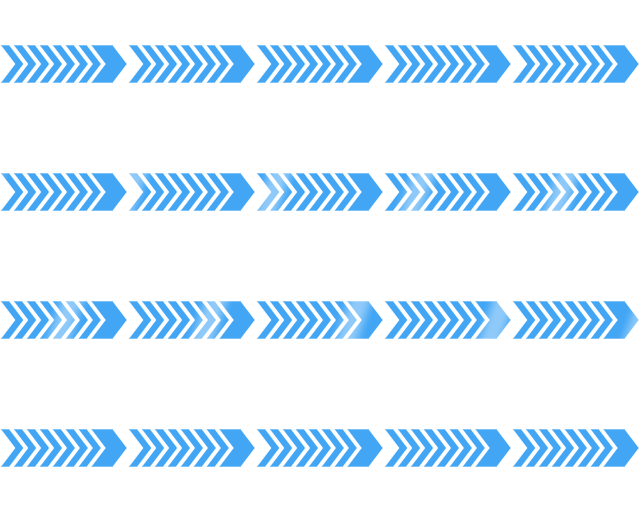
Reproduce this pattern procedurally as a WebGL 2 fragment shader.

```glsl
#version 300 es
precision highp float;
// Rows of blue striped arrows on white, with a pale glint sweeping from arrow to arrow.

uniform vec2 u_resolution;
out vec4 fragColor;

// Signed distance to a right-pointing band; skewed is x measured along the slant.
float bandDistance(float skewed, float center, float halfWidth) {
    return (abs(skewed - center) - halfWidth) / 1.256;
}

// Seven thin chevrons followed by a solid arrow head, cut to a flat strip.
float arrowDistance(vec2 p) {
    float skewed = p.x + 0.76 * abs(p.y);
    float index = clamp(round((skewed - 0.151) / 0.101), 0.0, 6.0);
    float chevrons = bandDistance(skewed, 0.151 + 0.101 * index, 0.031);
    float head = bandDistance(skewed, 0.908, 0.082);
    return max(min(chevrons, head), abs(p.y) - 0.146);
}

void main() {
    // Five arrows across, four rows down
    vec2 grid = vec2(5.0, 4.0);
    vec2 cells = gl_FragCoord.xy / u_resolution * grid;
    vec2 cell = floor(cells);
    vec2 p = fract(cells) - vec2(0.0, 0.5);

    // The glint moves on by one step per arrow, in reading order from the top
    float step = cell.x + grid.x * (grid.y - 1.0 - cell.y);
    float glintCenter = 0.125 * (step - 6.0) + 0.01;
    float offset = abs(p.x - 0.35 * p.y - glintCenter);
    float glint = 0.4 * (1.0 - smoothstep(0.02, 0.15, offset));

    // Colour with edges softened over about one pixel
    vec3 white = vec3(1.0);
    vec3 blue = mix(vec3(0.26, 0.65, 0.96), white, glint);
    float pixel = grid.x / u_resolution.x;
    float coverage = 1.0 - smoothstep(-0.7 * pixel, 0.7 * pixel, arrowDistance(p));
    fragColor = vec4(mix(white, blue, coverage), 1.0);
}
```
